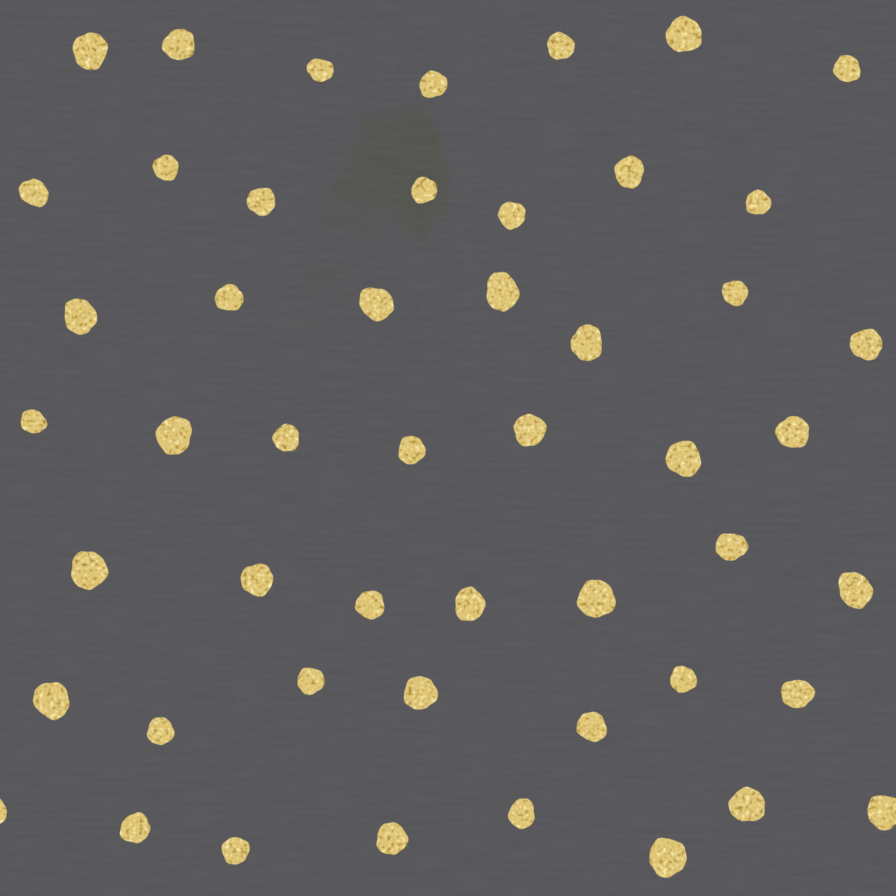
Reproduce this pattern procedurally as a three.js fragment shader.

```glsl
// Hand-cut gold foil dots scattered on charcoal paper, tiling on all sides.
// Dots sit on a wrapped, row-shifted jittered grid with wobbly outlines;
// wrapping gradient noise gives the foil grain, paper weave and faint stain.

varying vec2 vUv;

const float TAU = 6.2831853;
const float DOT_GRID = 7.0;
const float EDGE = 0.0011;
const vec3 CHARCOAL = vec3(0.349, 0.347, 0.361);
const vec3 STAIN = vec3(0.340, 0.340, 0.322);
const vec3 SPECK = vec3(0.26, 0.26, 0.27);
const vec3 GOLD = vec3(0.875, 0.775, 0.465);
const vec3 GOLD_SHADE = vec3(0.71, 0.58, 0.27);
const vec3 GOLD_SHINE = vec3(0.97, 0.91, 0.68);

vec2 hash2(vec2 p, float seed) {
  vec3 q = fract(vec3(p.xyx + seed) * vec3(0.1031, 0.1030, 0.0973));
  q += dot(q, q.yzx + 33.33);
  return fract((q.xx + q.yz) * q.zy);
}

// Gradient at a wrapped lattice corner, dotted with the offset from it
float corner(vec2 cell, vec2 offset, vec2 period, float seed) {
  float a = TAU * hash2(mod(cell, period), seed).x;
  return dot(vec2(cos(a), sin(a)), offset);
}

// Gradient noise, about -0.7 to 0.7, repeating "period" times per tile
float gradientNoise(vec2 uv, vec2 period, float seed) {
  vec2 p = uv * period;
  vec2 i = floor(p);
  vec2 f = p - i;
  vec2 u = f * f * f * (f * (f * 6.0 - 15.0) + 10.0);
  vec2 e = vec2(1.0, 0.0);
  float low = mix(corner(i, f, period, seed),
                  corner(i + e, f - e, period, seed), u.x);
  float high = mix(corner(i + e.yx, f - e.yx, period, seed),
                   corner(i + e.xx, f - e.xx, period, seed), u.x);
  return mix(low, high, u.y);
}

// Approximate distance to a wobbly, slightly oval blob
float blob(vec2 p, float radius, float stretch, float turn, vec2 phase) {
  float c = cos(turn);
  float s = sin(turn);
  p = mat2(c, -s, s, c) * p * vec2(stretch, 1.0 / stretch);
  float a = atan(p.y, p.x);
  float wobble = 0.045 * sin(3.0 * a + phase.x)
               + 0.030 * sin(5.0 * a + phase.y)
               + 0.014 * sin(9.0 * a + phase.x + phase.y);
  return length(p) - radius * (1.0 + wobble);
}

// Distance in canvas units to the nearest scattered dot
float scatteredDots(vec2 uv, float grid) {
  vec2 p = uv * grid;
  float nearest = 1.0;
  for (int y = -1; y <= 1; y++) {
    for (int x = -1; x <= 1; x++) {
      vec2 cell = floor(p) + vec2(float(x), float(y));
      vec2 id = mod(cell, grid);
      vec2 jitter = (hash2(id, 3.0) - 0.5) * 0.48;
      float shift = fract(id.y * 3.0 / grid + 0.01) - 0.5;
      vec2 center = cell + 0.5 + jitter + vec2(shift, 0.0);
      vec2 size = hash2(id, 17.0);
      vec2 phase = TAU * hash2(id, 41.0);
      float radius = mix(0.094, 0.150, size.x);
      float stretch = mix(0.90, 1.03, size.y);
      float turn = TAU * hash2(id, 59.0).x;
      nearest = min(nearest, blob(p - center, radius, stretch, turn, phase));
    }
  }
  return nearest / grid;
}

// Soft round patch on the wrapped tile: 1 at its center, 0 at its radius
float softPatch(vec2 uv, vec2 center, float radius) {
  vec2 d = abs(fract(uv - center + 0.5) - 0.5);
  return 1.0 - smoothstep(0.0, radius, length(d));
}

// Sparse tiny specks, present in only a few grid cells
float specks(vec2 uv, float grid) {
  vec2 id = mod(floor(uv * grid), grid);
  vec2 center = 0.2 + 0.6 * hash2(id, 71.0);
  float d = length(fract(uv * grid) - center) / grid;
  return step(0.86, hash2(id, 83.0).x) * (1.0 - smoothstep(0.001, 0.004, d));
}

vec3 paper(vec2 uv) {
  float weave = gradientNoise(uv, vec2(20.0, 230.0), 5.0);
  float fiber = gradientNoise(uv, vec2(190.0), 9.0);
  float cloud = gradientNoise(uv, vec2(9.0), 13.0)
              + 0.6 * gradientNoise(uv, vec2(31.0), 19.0);
  float patches = softPatch(uv, vec2(0.45, 0.81), 0.13)
                + 0.7 * softPatch(uv, vec2(0.38, 0.69), 0.11);
  float stain = smoothstep(0.35, 0.75, patches + 0.6 * cloud);
  vec3 color = mix(CHARCOAL, STAIN, stain);
  color = mix(color, SPECK, 0.7 * specks(uv, 4.0));
  return color + 0.014 * weave + 0.008 * fiber;
}

vec3 foil(vec2 uv) {
  float grain = gradientNoise(uv, vec2(250.0), 23.0)
              + 0.7 * gradientNoise(uv, vec2(137.0), 29.0);
  vec3 color = mix(GOLD, GOLD_SHADE, smoothstep(0.05, 0.75, -grain));
  return mix(color, GOLD_SHINE, smoothstep(0.08, 0.75, grain));
}

void main() {
  float d = scatteredDots(vUv, DOT_GRID);
  float cover = 1.0 - smoothstep(-EDGE, EDGE, d);
  gl_FragColor = vec4(mix(paper(vUv), foil(vUv), cover), 1.0);
}
```
